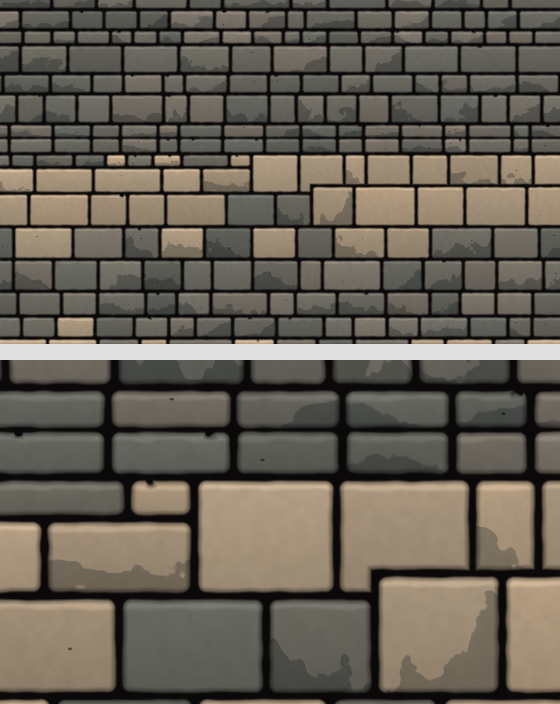
Top: the whole. Bottom: its middle third, enlarged.
Reproduce this texture procedurally as a Shadertoy shader.

```glsl
// Weathered stone wall: sixteen courses of rounded blocks over dark mortar.
// Each course splits into jittered spans; two stepped courses interlock in the
// sunlit band. Every block gets a hashed tint, bevel, worn patch and chips.

const float WIDTH = 1.63;              // wall width, in wall heights
const float GAP = 0.0036;              // half the mortar width
const float CORNER = 0.008;
const vec2 TALL_STEP = vec2(0.732, 0.447);   // corner of the tall tan course
const vec2 LEDGE = vec2(0.907, 0.540);       // corner of the raised course

const vec3 MORTAR = vec3(0.04, 0.03, 0.03);
const vec3 COOL_GREY = vec3(0.36, 0.365, 0.34);
const vec3 WARM_GREY = vec3(0.46, 0.43, 0.39);
const vec3 TAN = vec3(0.68, 0.595, 0.49);

// Per course, from the top down: upper edge, block count, chance of tan stone
const int ROWS = 16;
const float TOP[17] = float[17](-0.03, 0.028, 0.087, 0.130, 0.214, 0.273, 0.360,
    0.401, 0.447, 0.487, 0.562, 0.659, 0.754, 0.847, 0.919, 0.983, 1.04);
const float COUNT[16] = float[16](12., 16., 20., 12., 17., 17., 17.,
    17., 9., 5., 7., 13., 15., 15., 16., 13.);
const float TAN_CHANCE[16] = float[16](0., 0., 0., 0., 0., 0., 0.,
    0., 0.15, 1., 0.5, 0.25, 0.08, 0., 0.06, 0.6);

float hash(vec2 p) {
    vec3 q = fract(vec3(p.xyx) * 0.1031);
    q += dot(q, q.yzx + 33.33);
    return fract((q.x + q.y) * q.z);
}

float noise(vec2 p) {
    vec2 i = floor(p), f = fract(p);
    f = f * f * (3.0 - 2.0 * f);
    return mix(mix(hash(i), hash(i + vec2(1, 0)), f.x),
               mix(hash(i + vec2(0, 1)), hash(i + vec2(1, 1)), f.x), f.y);
}

float fbm(vec2 p) {
    return 0.6 * noise(p) + 0.28 * noise(p * 2.3 + 7.0) + 0.12 * noise(p * 5.1 + 19.0);
}

float roundBox(vec2 p, vec2 halfSize, float r) {
    vec2 q = abs(p) - halfSize + r;
    return length(max(q, 0.0)) + min(max(q.x, q.y), 0.0) - r;
}

// Position of joint i among n blocks; the two end joints stay fixed
float joint(float i, float n, vec2 range, float seed) {
    float shift = (i > 0.5 && i < n - 0.5) ? 0.62 * (hash(vec2(i, seed)) - 0.5) : 0.0;
    return mix(range.x, range.y, (i + shift) / n);
}

// Left and right edges of the block holding x, plus its index
vec3 blockSpan(float x, float n, vec2 range, float seed) {
    float i = floor((x - range.x) / (range.y - range.x) * n);
    if (x < joint(i, n, range, seed)) i -= 1.0;
    else if (x > joint(i + 1.0, n, range, seed)) i += 1.0;
    return vec3(joint(i, n, range, seed), joint(i + 1.0, n, range, seed), i);
}

// Stone colour; p in wall units, uv in -1..1 with +v up, d the edge distance
vec3 stone(vec2 p, vec2 uv, vec2 halfSize, float d, vec2 id, float tanChance, float soft) {
    vec3 color = mix(COOL_GREY, WARM_GREY, hash(id + 3.1));
    color = mix(color, TAN, step(hash(id + 8.7), tanChance) * mix(0.75, 1.0, hash(id + 5.3)));
    color *= 0.93 + 0.14 * hash(id + 1.9);

    // Worn patch below a ragged slanting line
    float slope = 1.6 * (hash(id + 12.3) - 0.4);
    float line = slope * uv.x - 0.35 + 1.5 * (fbm(p * 38.0 + id * 3.7) - 0.5);
    float worn = smoothstep(-soft, soft, (line - uv.y) * halfSize.y);
    worn *= step(0.42, hash(id + 15.1));
    color *= mix(vec3(1.0), vec3(0.76, 0.785, 0.80), worn);

    // Light from above: body gradient, bright top bevel, dark rim
    color *= 1.0 + 0.08 * uv.y;
    float topDepth = (1.0 - uv.y) * halfSize.y - GAP;
    color *= 1.0 + 0.16 * smoothstep(0.013, 0.008, topDepth + 0.004 * noise(p * 60.0));
    color *= mix(0.62, 1.0, smoothstep(0.0, 0.006, -d));

    // Grain and an occasional pit
    color *= 0.97 + 0.06 * fbm(p * 110.0);
    vec2 pit = (vec2(hash(id + 21.0), hash(id + 22.0)) - 0.5) * halfSize;
    float pitDist = length(p * vec2(1.0, 1.6) - (p - uv * vec2(1, -1) * halfSize + pit) * vec2(1.0, 1.6));
    float pitted = step(0.75, hash(id + 23.0)) * smoothstep(0.003, 0.001, pitDist);
    return color * (1.0 - 0.5 * pitted);
}

void mainImage(out vec4 fragColor, in vec2 fragCoord) {
    vec2 p = fragCoord / iResolution.xy;
    p = vec2(p.x * WIDTH, 1.0 - p.y);          // y runs down from the top
    float soft = max(1.0 / iResolution.y, 0.0016);

    // Plain course under this point
    int row = 0;
    for (int i = 1; i < ROWS; i++) if (p.y > TOP[i]) row = i;
    float seed = row == 7 ? 6.0 : float(row);  // this pair shares its joints
    vec2 range = vec2(-0.08 * hash(vec2(seed, 41.0)), WIDTH + 0.08 * hash(vec2(seed, 43.0)));
    vec2 rise = vec2(TOP[row], TOP[row + 1]);
    if (row == 6) rise.y += 0.0014;
    if (row == 7) rise.x -= 0.0014;
    float n = COUNT[row], tanChance = TAN_CHANCE[row];

    // Stepped courses of the sunlit band
    bool band = row == 8 || row == 9;
    bool raised = p.x > LEDGE.x && p.y > LEDGE.y && p.y < TOP[11];
    bool tall = band && p.x > TALL_STEP.x && !raised;
    if (raised) {
        range = vec2(LEDGE.x, 1.69); rise = vec2(LEDGE.y, TOP[11]);
        n = 5.0; seed = 31.0; tanChance = 0.65;
    } else if (tall) {
        range = vec2(TALL_STEP.x, 1.70); rise = vec2(TALL_STEP.y, TOP[10]);
        n = 8.0; seed = 32.0; tanChance = 1.0;
    } else if (band) range.y = TALL_STEP.x;
    else if (row == 10) range.y = LEDGE.x;

    // Block shape with wobbling edges, ledge notch and a chipped rim
    vec3 span = blockSpan(p.x, n, range, seed);
    vec2 id = vec2(span.z, raised || tall ? seed : float(row)) + 2.0;
    vec2 center = 0.5 * vec2(span.x + span.y, rise.x + rise.y);
    vec2 halfSize = 0.5 * vec2(span.y - span.x, rise.y - rise.x);
    float d = roundBox(p - center, halfSize - GAP, CORNER);
    if (tall) d = max(d, GAP - max(LEDGE.x - p.x, LEDGE.y - p.y));
    d += 0.0016 * (noise(p * 70.0) - 0.5);
    vec2 chip = center + halfSize * vec2(1.4 * hash(id + 31.0) - 0.7, -0.95);
    if (hash(id + 33.0) > 0.86) d = max(d, 0.008 - length(p - chip) - 0.004 * noise(p * 180.0));

    vec2 uv = (p - center) / halfSize * vec2(1, -1);
    vec3 color = stone(p, uv, halfSize, d, id, tanChance, soft);
    fragColor = vec4(mix(MORTAR, color, smoothstep(soft, -soft, d)), 1.0);
}
```
